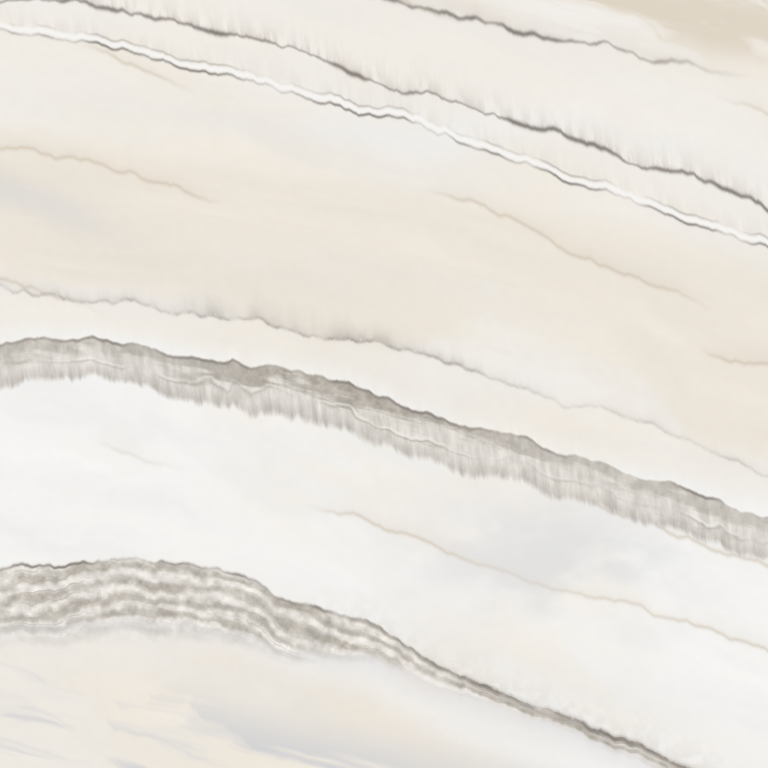
Give the GLSL for this texture, as a three.js fragment shader.

```glsl
// Cream and white marble slab with sloping grey-brown veins and crystalline bands
varying vec2 vUv;
vec3 color;

float hash(vec2 p) {
  return fract(sin(dot(p, vec2(127.1, 311.7))) * 43758.5453);
}

float noise(vec2 p) {
  vec2 i = floor(p), f = fract(p);
  f = f * f * (3. - 2. * f);
  return mix(mix(hash(i), hash(i + vec2(1, 0)), f.x),
             mix(hash(i + vec2(0, 1)), hash(i + vec2(1, 1)), f.x), f.y);
}

// Layered noise centred on zero
float fbm(vec2 p) {
  float sum = -.48, amp = .5;
  for (int i = 0; i < 5; i++) {
    sum += amp * noise(p);
    p = p * 2.03 + 17.3;
    amp *= .5;
  }
  return sum;
}

// Soft line of half width w around d = 0
float line(float d, float w) {
  return exp(-d * d / (w * w));
}

// Shade that starts sharply at d = 0 and fades over w
float fringe(float d, float w) {
  return smoothstep(-.002, .002, d) * exp(-max(d, 0.) / w);
}

float crisp(float n) {
  return smoothstep(-.2, .2, n);
}

void paint(vec3 tone, float amount) {
  color = mix(color, tone, clamp(amount, 0., 1.));
}

// Slow bends, kinks and fine jags along a vein
float wobble(float x, float seed) {
  return .026 * (noise(vec2(x * 6., seed)) - .5) + .03 * fbm(vec2(x * 19., seed))
       + .005 * (noise(vec2(x * 95., seed)) - .5);
}

// Signed height above a parabolic vein
float vein(float start, float slope, float bend, float seed) {
  float x = vUv.x;
  return vUv.y - start + slope * x + bend * x * x - wobble(x, seed);
}

void main() {
  vec2 p = vUv;
  float x = p.x;
  vec2 flow = vec2(x, p.y + .14 * x + .11 * x * x);
  float cloud = fbm(flow * vec2(3, 7) + 1.5 * fbm(flow * 4. + 9.));
  float streak = fbm(flow * vec2(5, 30) + cloud * 3.);
  float tear = fbm(flow * vec2(16, 75));
  float grain = fbm(p * vec2(110, 95));
  float comb = fbm(vec2(x * 170. + p.y * 20., p.y * 34.));
  float press = smoothstep(-.25, .25, fbm(flow * vec2(22, 14)));
  vec3 umber = vec3(.49, .465, .44), taupe = vec3(.66, .635, .595);
  vec3 ash = vec3(.8, .77, .74), pale = vec3(.87, .85, .82), white = vec3(.967, .963, .952);

  // Heights above the main veins
  float darkVein = vein(1.01, .16, .12, 3.5);
  float whiteVein = vein(.974, .19, .104, 8.5);
  float topVein = vein(1.106, .22, 0., 14.5);
  float fuzzyVein = vein(.622, .06, .18, 21.5) - .016 * line(x - .33, .05);
  float band = vein(.565, .13, .11, 30.5) - .012 * line(x - .42, .09);
  float agate = vein(.282, .05, .3, 41.5) - .022 * line(x - .24, .1) + .025 * line(x - .6, .15);

  // Cloudy ground: warm cream areas over white
  float level = flow.y + .14 * cloud;
  float warm = smoothstep(.6, .7, level) * smoothstep(.9, .77, level - .08 * x);
  warm = max(warm, .7 * smoothstep(-.06, -.12, agate));
  warm = max(warm, .45 * smoothstep(-.01, .03, band));
  warm = clamp(.08 + warm + 1.1 * cloud + .6 * streak, 0., 1.);
  color = mix(vec3(.957, .954, .945), vec3(.924, .895, .848), warm);
  color += .05 * streak + .012 * grain;

  // Cool grey ribbons at the lower left and smudges in the white
  float ribbon = fbm(vec2(x * 2.5, (p.y + .28 * x) * 19.) + cloud * 2.);
  float cool = smoothstep(.2, .08, p.y + .25 * x) * smoothstep(-.1, .07, ribbon);
  cool += .45 * crisp(fbm(p * vec2(13, 19))) * line(x - .72, .18) * line(p.y - .27, .09);
  cool += .4 * line(p.y - .76 + .4 * x + .05 * cloud, .022) * smoothstep(.25, .02, x);
  paint(vec3(.81, .815, .83), min(cool, .85));

  // Faint broken tan veins, steeper than the bands
  for (int i = 0; i < 7; i++) {
    float k = float(i);
    float d = vein(.1 + .18 * k, .3 + .15 * hash(vec2(k, 5)), 0., k + 60.5);
    float broken = smoothstep(.45, .75, noise(vec2(x * 6., k * 7.3)));
    paint(vec3(.8, .75, .68), broken * (.4 * line(d, .003) + .2 * fringe(d, .012)));
  }
  float corner = smoothstep(0., .05, topVein) * smoothstep(.5, .8, x);
  paint(vec3(.83, .78, .7), .6 * corner * smoothstep(0., .2, streak));
  paint(white, .7 * corner * smoothstep(0., -.16, streak));

  // Upper veins: broken dark hairlines and a white seam with grey rims
  float thin = .0018 + .002 * press;
  paint(ash, .8 * fringe(darkVein, .012) * crisp(comb));
  paint(umber, (.4 + .5 * press) * line(darkVein, thin));
  float topFade = smoothstep(1., .75, x);
  paint(ash, .8 * topFade * fringe(topVein, .014) * crisp(streak));
  paint(umber, (.25 + .6 * press) * topFade * line(topVein, thin));
  paint(pale, .7 * fringe(whiteVein, .014) * crisp(comb));
  paint(white, line(whiteVein, .0045));
  float rim = whiteVein + .004 + .003 * noise(vec2(x * 60., 2));
  paint(umber, (.15 + .6 * press) * line(rim, .0021));
  paint(taupe, .5 * press * line(whiteVein - .006, .0018));

  // Furry middle vein, fading to the right
  float fade = mix(1., .35, smoothstep(.45, .8, x)) * (.3 + .7 * press);
  float fur = fuzzyVein + .012 * comb;
  paint(vec3(.73, .71, .68), .9 * fade * fringe(fur + .003, .006 + .012 * line(x - .35, .15)));
  paint(umber, .45 * fade * line(fuzzyVein + .003, .0025));
  paint(pale, .25 * fade * fringe(-fur, .01));

  // Broad band: torn dark crest above combed crystal columns
  float depth = -band / (.054 + .014 * line(x - .45, .2) + .5 * wobble(x, 52.5));
  float inBand = smoothstep(-.03, .05, depth) * smoothstep(1.12, .93, depth + .16 * comb);
  vec3 layers = pale - .015 + .2 * comb + .08 * grain - .07 * smoothstep(.65, 1., depth);
  float crest = smoothstep(.55, .15, depth + 1.3 * tear) * (.45 + .5 * line(x - .44, .17));
  layers = mix(layers, taupe + .25 * grain, crest);
  float seam = depth - .5 - .5 * streak - 6. * wobble(x, 71.5);
  layers = mix(layers, white, .5 * press * line(seam, .04));
  layers = mix(layers, taupe, .5 * press * line(seam - .07, .035));
  paint(layers, .92 * inBand);
  paint(white, .6 * fringe(band, .008) * crisp(comb));
  paint(umber, .65 * press * line(band + .003, .0021));

  // Folded lower band, tapering into a dark vein
  float taper = smoothstep(.25, .7, x);
  float layer = -agate / mix(.085, .02, taper);
  float inAgate = smoothstep(-.03, .05, layer) * smoothstep(1.2, .7, layer + .9 * cloud);
  float fold = layer * mix(4., 1.5, taper) + 2.2 * fbm(flow * vec2(6, 14)) + .5 * streak;
  layers = mix(taupe + .06, pale + .03, clamp(.5 + .5 * sin(fold * 6.3) + 1.2 * tear, 0., 1.));
  layers = mix(layers + .3 * grain, taupe, .5 * press * line(fract(fold * 1.7) - .5, .1));
  paint(layers, .88 * inAgate);
  paint(vec3(.83, .82, .82), .5 * fringe(-agate - mix(.08, .015, taper), .018));
  paint(pale, .7 * taper * fringe(agate, .025) * crisp(grain));
  float edge = agate + .003 + .006 * taper * grain;
  paint(umber, (.2 + .6 * press) * line(edge, mix(.002, .0045, taper)));

  gl_FragColor = vec4(clamp(color, 0., 1.), 1.);
}
```
